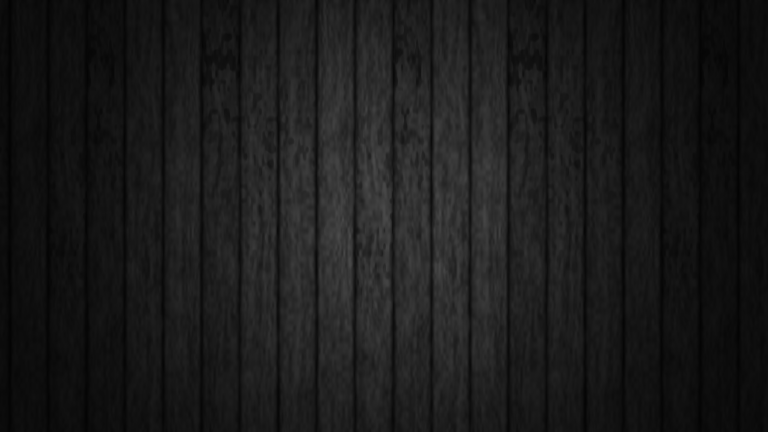
This texture is drawn by a Shadertoy shader. Its source:

```glsl
// Dark vertical wood planks under a soft central glow.
// Evenly spaced, uneven seams cut the boards; stretched value noise gives the
// fibres, and thresholded noise scatters fine dark flecks over some boards.

const float PLANK_WIDTH = 0.04994;   // fraction of canvas width
const float FIRST_SEAM = 0.0128;
const float TEXTURE_REPEAT = 8.0;    // boards before the grain repeats
const float SEAM_WIDTH = 0.042;      // fraction of a board
const float SEAM_DEPTH = 0.62;
const vec2 GLOW_CENTER = vec2(0.5, 0.51);
const float GLOW_SPREAD = 0.285;     // squared radius in canvas heights
const float GLOW_LEVEL = 0.184;
const float AMBIENT_LEVEL = 0.040;
const float GRAIN_CONTRAST = 0.85;
const float FLECK_DEPTH = 0.42;

// Per board: brightness, fleck amount, and height of the fleck band.
const float TONE[8] = float[8](1.05, 1.02, 0.95, 1.04, 1.05, 0.93, 0.98, 1.0);
const float FLECKS[8] = float[8](0.3, 0.8, 1.0, 0.4, 0.3, 1.0, 0.8, 0.65);
const float FLECK_HEIGHT[8] = float[8](0.5, 0.5, 0.8, 0.4, 0.3, 0.85, 0.64, 0.72);

float hash(vec2 p) {
    return fract(sin(dot(p, vec2(127.1, 311.7))) * 43758.545);
}

float valueNoise(vec2 p) {
    vec2 cell = floor(p);
    vec2 f = fract(p);
    f = f * f * (3.0 - 2.0 * f);
    float low = mix(hash(cell), hash(cell + vec2(1.0, 0.0)), f.x);
    float high = mix(hash(cell + vec2(0.0, 1.0)), hash(cell + 1.0), f.x);
    return mix(low, high, f.y);
}

// Fibres bent gently along the board, from long streaks to short pores.
float woodGrain(vec2 p, float seed) {
    vec2 offset = vec2(seed * 37.0, seed * 19.0);
    p.x += 0.2 * (valueNoise(p * vec2(2.0, 6.0) + offset) - 0.5);
    float streaks = valueNoise(p * vec2(9.0, 5.0) + offset);
    float fibres = valueNoise(p * vec2(13.0, 24.0) + offset + 7.0);
    float pores = valueNoise(p * vec2(16.0, 75.0) + offset + 13.0);
    return 0.27 * streaks + 0.38 * fibres + 0.35 * pores - 0.5;
}

// Short dark cracks gathered in a soft band along the board.
float fleckMask(vec2 p, float seed, float bandHeight) {
    float marks = 0.45 * valueNoise(p * vec2(6.0, 22.0) + seed * 23.0)
                + 0.55 * valueNoise(p * vec2(13.0, 58.0) + seed * 41.0);
    float d = (p.y - bandHeight) / 0.22;
    float band = 0.25 + 0.75 * exp(-d * d);
    return smoothstep(0.5, 0.76, marks) * band;
}

// Seam darkness, ragged along its length and different for each seam.
float seamStrength(float seamIndex, float y) {
    float ragged = valueNoise(vec2(seamIndex * 5.3, y * 32.0));
    float own = hash(vec2(seamIndex, 4.7));
    return 0.55 + 0.25 * own + 0.4 * ragged;
}

void mainImage(out vec4 fragColor, in vec2 fragCoord) {
    vec2 uv = fragCoord / iResolution.xy;
    float aspect = iResolution.x / iResolution.y;

    // Board index and position across it
    float boardX = (uv.x - FIRST_SEAM) / PLANK_WIDTH;
    float seed = mod(floor(boardX), TEXTURE_REPEAT);
    int board = int(seed);
    vec2 p = vec2(fract(boardX), uv.y);

    // Wood surface
    float wood = TONE[board] * (1.0 + GRAIN_CONTRAST * woodGrain(p, seed + 1.0));
    float flecks = fleckMask(p, seed + 1.0, FLECK_HEIGHT[board]);
    wood *= 1.0 - FLECK_DEPTH * FLECKS[board] * flecks;

    // Soft dark seam with shaded board edges
    float seamIndex = mod(floor(boardX + 0.5), TEXTURE_REPEAT);
    float edge = min(p.x, 1.0 - p.x);
    float pixel = 1.0 / (iResolution.x * PLANK_WIDTH);
    float width = SEAM_WIDTH + 0.5 * pixel;
    float seam = exp(-edge * edge / (width * width));
    wood *= 1.0 - SEAM_DEPTH * seam * seamStrength(seamIndex, uv.y);
    wood *= 1.0 - 0.14 * exp(-edge / 0.1);

    // Central light falling off to the corners
    vec2 q = (uv - GLOW_CENTER) * vec2(aspect, 1.0);
    float light = AMBIENT_LEVEL + GLOW_LEVEL * exp(-dot(q, q) / GLOW_SPREAD);

    fragColor = vec4(vec3(clamp(wood * light, 0.0, 1.0)), 1.0);
}
```
